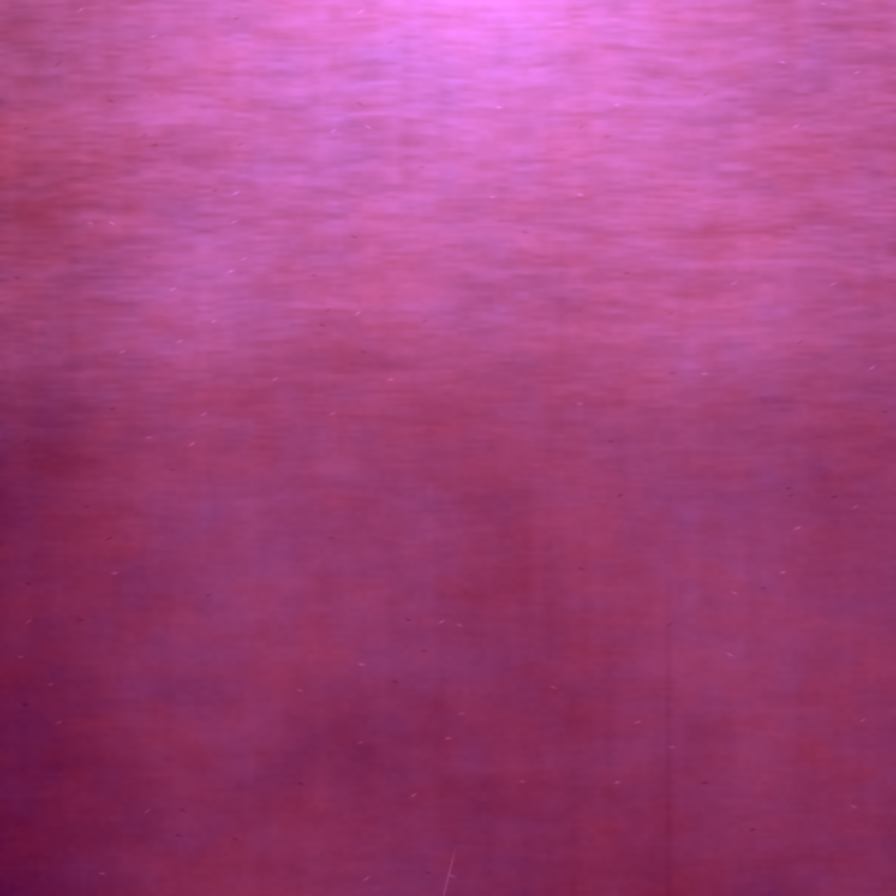
A WebGL 2 fragment shader for this texture:

```glsl
#version 300 es
precision highp float;

uniform vec2 u_resolution;
out vec4 outColor;

float hash(vec2 cell, uint seed) {
    uvec2 q = uvec2(ivec2(cell) + 4096);
    uint n = q.x * 1597334677u ^ q.y * 3812015801u ^ seed * 2654435769u;
    n = (n ^ (n >> 15)) * 2246822519u;
    n = (n ^ (n >> 13)) * 3266489917u;
    return float((n ^ (n >> 16)) >> 8) / 16777216.0;
}

// Smooth value noise in -1..1
float noise(vec2 p, uint seed) {
    vec2 i = floor(p), f = fract(p);
    f = f * f * (3.0 - 2.0 * f);
    float low = mix(hash(i, seed), hash(i + vec2(1, 0), seed), f.x);
    float high = mix(hash(i + vec2(0, 1), seed), hash(i + vec2(1, 1), seed), f.x);
    return 2.0 * mix(low, high, f.y) - 1.0;
}

float fbm(vec2 p, uint seed) {
    float sum = 0.0, amp = 0.55;
    for (uint k = 0u; k < 4u; k++) {
        sum += amp * noise(p, seed + k);
        p = p * 2.03 + 7.3;
        amp *= 0.52;
    }
    return sum;
}

// Broad light: bright at the top centre, dark at the lower left
float lighting(vec2 uv) {
    float side = (uv.x - 0.52) / 0.32;
    float glow = exp(-side * side);
    float light = 0.485 + 0.22 * uv.y + 0.065 * smoothstep(0.5, 0.66, uv.y);
    light += 0.12 * glow * smoothstep(0.42, 1.0, uv.y);
    light += 0.07 * exp(-dot((uv - vec2(0.53, 1.03)) * vec2(5.0, 8.0), (uv - vec2(0.53, 1.03)) * vec2(5.0, 8.0)));
    light -= 0.10 * (1.0 - smoothstep(-0.03, 0.27, uv.x));
    light -= 0.05 * smoothstep(0.75, 1.0, uv.x) * uv.y;
    return light + 0.03 * smoothstep(0.6, 1.0, uv.x) * (1.0 - uv.y);
}

// Brushed horizontal grain at three scales
float brushing(vec2 uv) {
    vec2 p = uv + vec2(0.0, 0.004 * noise(uv * vec2(9.0, 14.0), 31u));
    float wide = noise(p * vec2(9.0, 62.0), 32u);
    float medium = noise(p * vec2(22.0, 125.0), 33u);
    float fine = noise(p * vec2(48.0, 235.0), 34u);
    return 0.35 * wide + 0.4 * medium + 0.4 * fine;
}

// Sparse tilted flecks: positive are light, negative are dark
float flecks(vec2 uv, float count, uint seed) {
    vec2 cell = floor(uv * count);
    vec2 centre = 0.3 + 0.4 * vec2(hash(cell, seed), hash(cell, seed + 1u));
    vec2 d = (fract(uv * count) - centre) / count;
    d.y -= d.x * (hash(cell, seed + 2u) - 0.4);
    float shape = exp(-dot(d * vec2(300.0, 620.0), d * vec2(300.0, 620.0)));
    float tone = hash(cell, seed + 3u) < 0.5 ? -0.6 : 1.0;
    return shape * tone * step(0.9, hash(cell, seed + 4u));
}

void main() {
    vec2 uv = gl_FragCoord.xy / u_resolution;
    float upper = smoothstep(0.3, 0.85, uv.y);

    // Tone: light, cloudy patches, grain and faint vertical banding
    float tone = lighting(uv);
    tone += 0.045 * fbm(uv * vec2(5.0, 6.5), 1u);
    tone += 0.022 * fbm(uv * vec2(19.0, 27.0), 8u);
    tone += mix(0.014, 0.062, upper) * brushing(uv);
    tone += 0.008 * noise(uv * vec2(75.0, 6.0), 41u);
    tone += 0.007 * noise(uv * 150.0, 42u);
    tone += 0.10 * flecks(uv, 21.0, 50u) + 0.08 * flecks(uv + 0.37, 29.0, 60u);

    // Thin scratch near the bottom and a soft vertical crease
    float scratch = abs(uv.x - 0.5 - 0.25 * (uv.y - 0.02));
    tone += 0.07 * exp(-pow(scratch / 0.0016, 2.0)) * (1.0 - smoothstep(0.035, 0.06, uv.y));
    float crease = abs(uv.x - 0.746) / 0.004;
    tone -= 0.018 * exp(-crease * crease) * (1.0 - smoothstep(0.25, 0.42, uv.y));

    // Plum to orchid ramp
    float rise = tone - 0.45;
    vec3 color = vec3(tone, 0.12 + 0.8 * rise, 0.29 + 0.8 * rise + 1.05 * rise * rise);

    // Patches drifting between crimson and violet
    float hue = fbm(uv * vec2(9.0, 12.0), 14u) + 0.45 * noise(uv * vec2(34.0, 52.0), 20u);
    color += hue * vec3(-0.024, 0.008, 0.038);
    color.b -= 0.03 * (1.0 - smoothstep(0.0, 0.2, uv.x)) * upper;

    outColor = vec4(clamp(color, 0.0, 1.0), 1.0);
}
```
